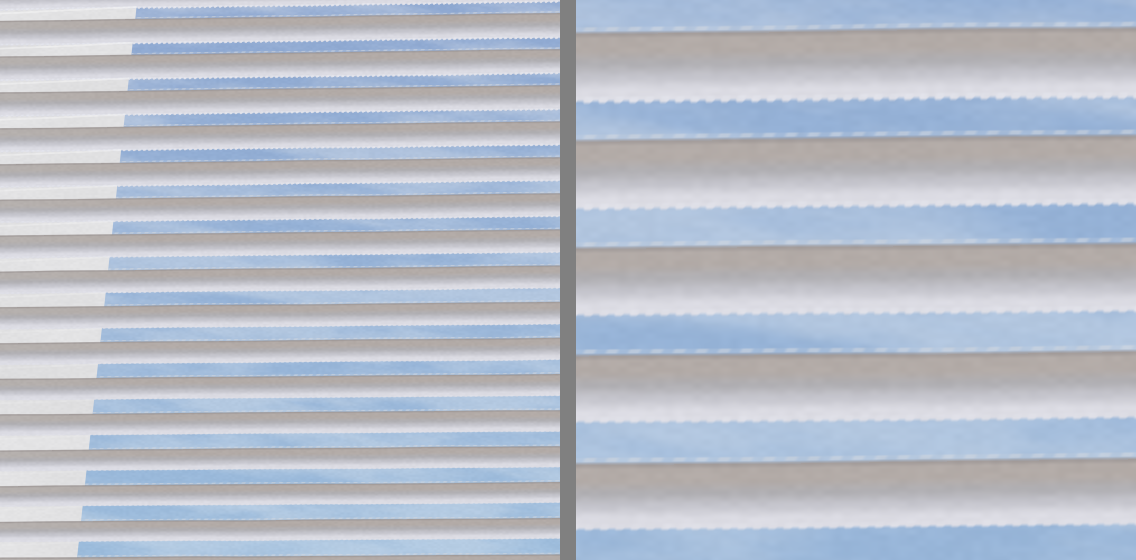
Left: the whole. Right: its middle third, enlarged.
Give the GLSL for this pattern, as a three.js fragment shader.

```glsl
// Pleated fabric blind: sixteen tilted folds, each shaded from taupe to white
// above a cloudy blue strip that starts at a slanted edge, with pale margin at left.
// A fold coordinate gives the row and phase; ramps, noise and stitches colour it.
varying vec2 vUv;

const float FOLD_HEIGHT = 0.0640;
const float FIRST_FOLD = 0.0355;
const float SOFT = 0.022; // edge softness, in folds

float hash(vec2 p) {
  vec3 q = fract(vec3(p.xyx) * 0.1031);
  q += dot(q, q.yzx + 33.33);
  return fract((q.x + q.y) * q.z);
}

float valueNoise(vec2 p) {
  vec2 cell = floor(p);
  vec2 f = fract(p);
  f = f * f * (3.0 - 2.0 * f);
  float low = mix(hash(cell), hash(cell + vec2(1.0, 0.0)), f.x);
  float high = mix(hash(cell + vec2(0.0, 1.0)), hash(cell + 1.0), f.x);
  return mix(low, high, f.y);
}

float fbm(vec2 p) {
  float sum = 0.0;
  float amplitude = 0.5;
  for (int i = 0; i < 4; i++) {
    sum += amplitude * valueNoise(p);
    p = p * 2.03 + 17.0;
    amplitude *= 0.5;
  }
  return sum / 0.9375;
}

// Soft line of the given half width around a centre
float line(float value, float centre, float halfWidth) {
  return 1.0 - smoothstep(halfWidth * 0.4, halfWidth * 1.6, abs(value - centre));
}

// Slanted thread dashes along a seam
float stitches(float x, float phase, float count) {
  return smoothstep(0.25, 0.75, abs(fract(x * count + phase * 2.5) * 2.0 - 1.0));
}

// Shadow under the fold, brightening toward the strip
vec3 foldShade(float phase, float stripTop, float x) {
  float h = phase / stripTop;
  vec3 taupe = mix(vec3(0.71, 0.69, 0.68), vec3(0.70, 0.67, 0.655), smoothstep(0.0, 0.3, x));
  vec3 color = mix(taupe, vec3(0.69, 0.685, 0.70), smoothstep(0.22, 0.46, h));
  color = mix(color, vec3(0.77, 0.77, 0.80), smoothstep(0.42, 0.66, h));
  return mix(color, vec3(0.86, 0.86, 0.89), smoothstep(0.62, 0.86, h));
}

// Blue print with drifting pale clouds that differ from row to row
vec3 cloudyBlue(vec2 p, float row) {
  vec3 deep = mix(vec3(0.61, 0.735, 0.86), vec3(0.56, 0.66, 0.82), p.y);
  vec3 pale = mix(vec3(0.71, 0.80, 0.89), vec3(0.69, 0.755, 0.86), p.y);
  float drift = hash(vec2(row, 4.0)) * 0.8;
  float cloud = fbm(vec2(p.x * 6.0 + drift, p.y * 26.0 + p.x * 3.0));
  return mix(deep, pale, smoothstep(0.28, 0.78, cloud + 0.16 * (p.x - 0.5)));
}

void main() {
  float x = vUv.x;
  float down = 1.0 - vUv.y;

  // Folds rise to the right, more steeply near the top
  float tilt = mix(0.0145, 0.006, down) * (x - 0.2);
  float wobble = (valueNoise(vec2(x * 9.0, down * 16.0)) - 0.5) * 0.0012;
  float fold = (down + tilt + wobble - FIRST_FOLD) / FOLD_HEIGHT;
  float row = floor(fold);
  float phase = fract(fold);
  float stripTop = 1.0 - mix(0.31, 0.45, down);

  // Seam roughness fades down the blind
  float seam = mix(1.0, 0.25, smoothstep(0.0, 0.8, down));
  float thread = stitches(x, phase, 110.0);
  float edge = stripTop + (thread - 0.5) * 0.035 * seam;

  // Fold, pale margin and blue strip
  vec3 color = foldShade(phase, stripTop, x);
  float strip = smoothstep(edge - SOFT, edge + SOFT, phase);
  float printLeft = 0.2452 - 0.108 * down;
  float printed = smoothstep(printLeft - 0.0012, printLeft + 0.0012, x);
  float marginTone = 0.98 + 0.03 * valueNoise(vec2(x * 8.0, row * 3.0));
  vec3 margin = vec3(0.885, 0.885, 0.89) * marginTone;
  vec3 stripColor = mix(margin, cloudyBlue(vUv, row), printed);
  color = mix(color, stripColor, strip);

  // White thread above the strip and fine thread at its foot
  float upperThread = line(phase, stripTop - 0.025, 0.025) * mix(0.4, 1.0, thread);
  color = mix(color, vec3(0.91, 0.92, 0.95), upperThread * seam * 0.6);
  float marginThread = line(phase, stripTop + 0.09 - x * 0.5, 0.025) * (1.0 - printed);
  color = mix(color, vec3(0.95), marginThread * seam * 0.6);
  float lowerThread = line(phase, 0.955, 0.02) * mix(0.35, 1.0, stitches(x, phase, 75.0));
  color = mix(color, vec3(0.82, 0.84, 0.87), lowerThread * printed * 0.6);

  // Crease closes each fold and joins the next shadow
  vec3 crease = vec3(0.63, 0.605, 0.60);
  float creaseMask = smoothstep(0.965, 1.0, phase) + 1.0 - smoothstep(0.0, 0.05, phase);
  color = mix(color, crease, clamp(creaseMask, 0.0, 1.0) * 0.85);

  // Woven grain
  float grain = valueNoise(vUv * vec2(180.0, 300.0)) - 0.5;
  color += grain * 0.022;

  gl_FragColor = vec4(color, 1.0);
}
```
